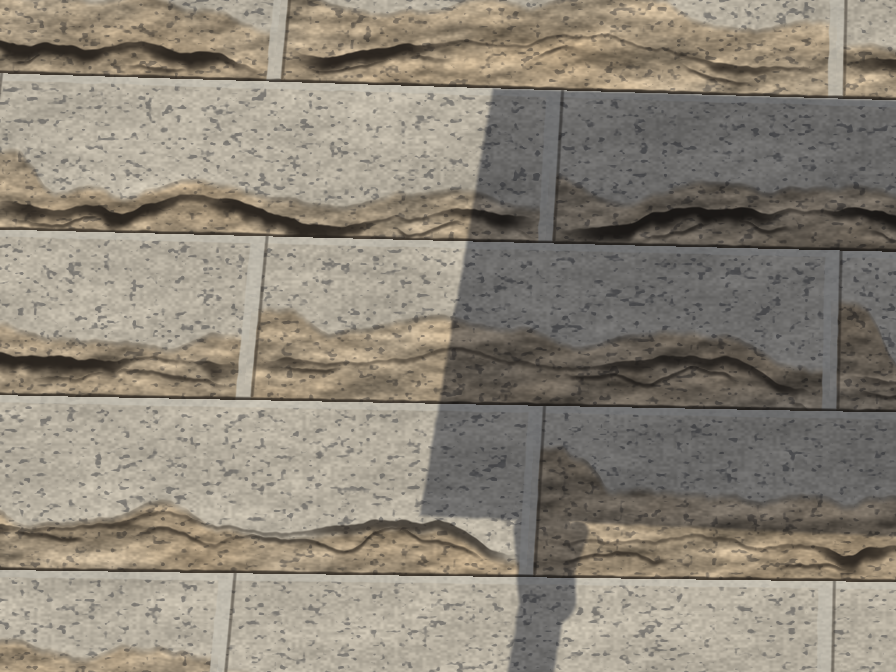
A Shadertoy shader for this texture:

```glsl
// Rough-split granite blocks in a running bond, seen slightly from the side.
// A gentle perspective maps the canvas to rows and columns; hashed noise gives each
// block its ledge, crevice and grain, then a soft cast shadow covers the right half.

const vec3 STONE    = vec3(0.715, 0.685, 0.625);
const vec3 MORTAR   = vec3(0.755, 0.735, 0.685);
const vec3 CREVICE  = vec3(0.150, 0.130, 0.110);
const vec3 GRAIN    = vec3(0.360, 0.355, 0.350);
const vec3 RUST     = vec3(0.860, 0.790, 0.700);  // tint of the broken faces
const vec3 SHADE    = vec3(0.590, 0.610, 0.660);  // tint of the cast shadow
const float FIRST_JOINT = 0.109;   // depth of the first bed joint at the left side
const float ROW_HEIGHT  = 0.2257;
const float ROW_GROWTH  = 0.0069;  // rows get taller downwards
const float BLOCK_WIDTH = 0.828;
const float BED_MORTAR  = 0.011;
const float SIDE_MORTAR = 0.011;
const float BLOCK_ASPECT = 3.5;

float hash(vec2 p) { return fract(sin(dot(p, vec2(127.1, 311.7))) * 43758.5453); }

float noise(vec2 p) {
    vec2 i = floor(p), f = fract(p);
    f = f * f * (3.0 - 2.0 * f);
    return mix(mix(hash(i), hash(i + vec2(1, 0)), f.x),
               mix(hash(i + vec2(0, 1)), hash(i + vec2(1, 1)), f.x), f.y);
}

float fbm(vec2 p) {
    float sum = 0.0, amp = 0.5;
    for (int i = 0; i < 5; i++) {
        sum += amp * noise(p);
        p = mat2(1.6, 1.2, -1.2, 1.6) * p + 7.3;
        amp *= 0.5;
    }
    return sum;
}

float capsule(vec2 p, vec2 a, vec2 b, float r) {
    vec2 d = b - a;
    return length(p - a - d * clamp(dot(p - a, d) / dot(d, d), 0.0, 1.0)) - r;
}

// Dark slit under an overhang: sharp upper edge, ragged fade below.
float slit(float depth, float thickness, float aa) {
    return smoothstep(-aa, aa, depth) * (1.0 - smoothstep(thickness * 0.35, thickness + aa, depth));
}

// Signed distance to the cast shadow: a slanted panel held up by a hand and arm.
float shadowShape(vec2 p, float bedDepth) {
    float side = 0.733 - 0.171 * (p.y - 0.135) - p.x;
    float base = p.y - 0.767 - 0.045 * (p.x - 0.625);
    float panel = max(max(side, base), -bedDepth);
    float hand = capsule(p, vec2(0.808, 0.79), vec2(0.815, 0.89), 0.043);
    float finger = capsule(p, vec2(0.83, 0.88), vec2(0.86, 0.79), 0.016);
    float arm = capsule(p, vec2(0.81, 0.88), vec2(0.785, 1.03), 0.034);
    return min(min(panel, hand), min(finger, arm));
}

void mainImage(out vec4 fragColor, in vec2 fragCoord) {
    float px = 1.0 / iResolution.y;
    vec2 p = vec2(fragCoord.x, iResolution.y - fragCoord.y) * px;  // y runs down

    // Rows: tilted bed joints, spacing grows downwards
    float bedDepth = p.y - p.x * (0.0335 - 0.023 * p.y) - FIRST_JOINT;
    float rowHeight = sqrt(ROW_HEIGHT * ROW_HEIGHT + 4.0 * ROW_GROWTH * bedDepth);
    float row = (rowHeight - ROW_HEIGHT) / (2.0 * ROW_GROWTH);

    // Columns: leaning side joints, every other row shifted by half a block
    float width = BLOCK_WIDTH + 0.075 * p.y;
    float column = (p.x - 0.418 + 0.095 * p.y) / width + 0.5 * mod(floor(row) + 1.0, 2.0);
    vec2 id = vec2(floor(column), floor(row));
    vec2 local = fract(vec2(column, row));
    vec2 fromStart = local * vec2(width, rowHeight);
    vec2 fromEnd = (1.0 - local) * vec2(width, rowHeight);

    // Ledge profile of this block
    float ra = hash(id + 3.1), rb = hash(id + 8.7), rc = hash(id + 15.3);
    float along = local.x * BLOCK_ASPECT;
    float wobble = fbm(vec2(along * 1.9 + ra * 30.0, rb * 20.0)) - 0.5;
    float arch = (rb - 0.65) * 0.22 * (4.0 * local.x * (1.0 - local.x) - 0.5);
    float ledge = mix(0.74, 0.85, ra) + arch + 0.30 * wobble;
    float chipTop = ledge - 0.40 * rc * rc + 0.16 * (noise(vec2(along * 3.0, rc * 40.0)) - 0.5);
    chipTop -= 0.5 * rb * (1.0 - smoothstep(0.04, 0.15, local.x + 0.12 * wobble));
    float aa = 1.2 * px / rowHeight;
    float broken = smoothstep(-0.02, 0.05, local.y - chipTop);

    // Grain: fine flecks stretched along the bed
    float cloud = fbm(p * vec2(7.0, 13.0));
    float fine = noise(p * vec2(190.0, 260.0)) - 0.5;
    float fleck = noise(p * vec2(95.0, 150.0) + 31.0) * 0.65 + noise(p * vec2(210.0, 280.0)) * 0.35;
    vec3 color = STONE * (0.90 + 0.20 * cloud + 0.17 * fine);
    color = mix(color, GRAIN, 0.65 * smoothstep(0.62, 0.82, fleck));

    // Relief lit from above, strongest on the broken faces
    vec2 q = p * vec2(11.0, 27.0) + id * 5.0;
    float slope = fbm(q + vec2(0.0, 0.24)) - fbm(q - vec2(0.05, 0.0));
    color *= mix(vec3(1.0), RUST, broken * (0.5 + 0.6 * cloud));
    color *= clamp(1.0 + slope * mix(0.30, 1.7, broken), 0.35, 1.30);

    // Main crevice, a thinner crack below it and the rim of the chipped zone
    float ends = smoothstep(0.01, 0.10, local.x) * smoothstep(0.0, 0.08, 1.0 - local.x);
    float opening = smoothstep(0.28, 0.72, noise(vec2(along * 2.3 + ra * 50.0, 4.0)));
    float ragged = 0.7 + 0.6 * noise(p * vec2(60.0, 40.0));
    float dark = slit(local.y - ledge, (0.025 + 0.10 * opening) * ragged, aa) * (0.45 + 0.5 * opening);
    float lower = ledge + 0.06 + 0.15 * (noise(vec2(along * 3.7, ra * 60.0)) - 0.3);
    float crack = slit(local.y - lower, 0.03 * ragged, aa) * 0.65
                * smoothstep(0.45, 0.65, noise(vec2(along * 2.9, rc * 70.0)));
    float rim = slit(local.y - chipTop, 0.035, aa) * 0.32 * noise(p * vec2(24.0, 30.0));
    color = mix(color, CREVICE, ends * max(max(dark, crack), rim));

    // Mortar joints with a thin dark line under and beside each block
    float ragEdge = 0.002 * (noise(p * 65.0) - 0.5);
    float sideGap = min(fromStart.x, fromEnd.x) + ragEdge;
    float joint = max(1.0 - smoothstep(-px, px, fromStart.y + ragEdge - BED_MORTAR),
                      1.0 - smoothstep(-px, px, sideGap - SIDE_MORTAR));
    color = mix(color, MORTAR * (0.94 + 0.12 * cloud + 0.06 * fine), 0.85 * joint);
    float sideLine = 1.0 - smoothstep(0.0005, 0.0025 + px, abs(fromStart.x - SIDE_MORTAR - 0.002));
    float bedLine = 1.0 - smoothstep(0.002, 0.0045 + px, fromEnd.y + ragEdge);
    color = mix(color, CREVICE, max(0.45 * sideLine, 0.78 * bedLine));

    // Cast shadow
    float shadow = 1.0 - smoothstep(-0.004, 0.004, shadowShape(p, bedDepth) + ragEdge);
    color *= mix(vec3(1.0), SHADE, shadow);
    fragColor = vec4(clamp(color, 0.0, 1.0), 1.0);
}
```
